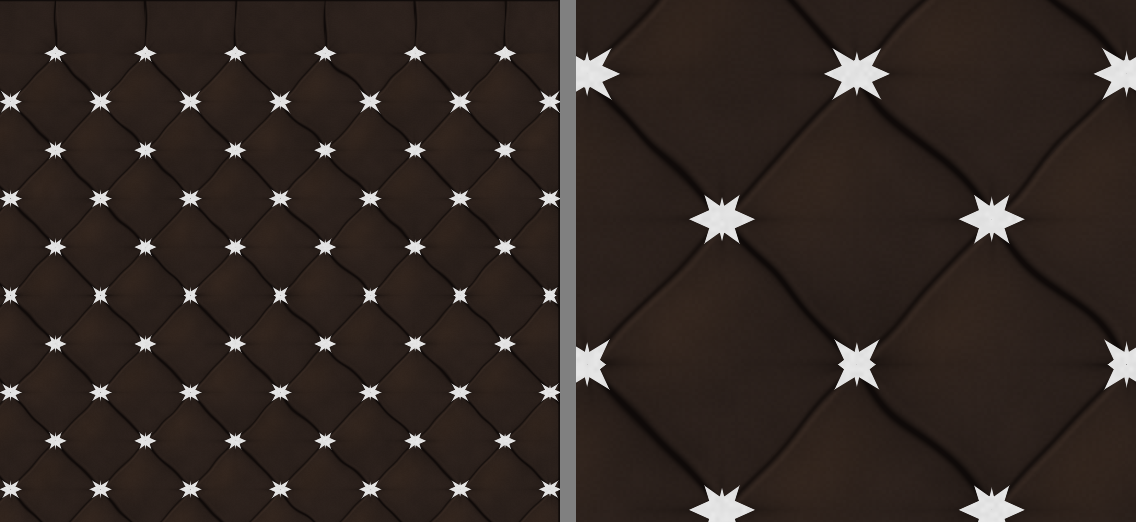
Left: the whole. Right: its middle third, enlarged.
A Shadertoy shader for this texture:

```glsl
// Dark brown diamond-tufted upholstery with white star studs and a pleated top band.

float hash(vec2 p) {
    return fract(sin(dot(p, vec2(127.1, 311.7))) * 43758.5453);
}

float noise(vec2 p) {
    vec2 i = floor(p), f = fract(p);
    f = f * f * (3.0 - 2.0 * f);
    return mix(mix(hash(i), hash(i + vec2(1, 0)), f.x),
               mix(hash(i + vec2(0, 1)), hash(i + vec2(1, 1)), f.x), f.y);
}

// Triangular ray from the centre towards tip, with the given half width at its base
float spike(vec2 p, vec2 tip, float halfWidth) {
    float len = length(tip);
    vec2 dir = tip / len;
    float along = dot(p, dir);
    float across = abs(p.x * dir.y - p.y * dir.x);
    return max(across - halfWidth * (1.0 - along / len), -along);
}

// Star whose rays differ from row to row; p.y points down
float star(vec2 p, float row) {
    bool odd = mod(row, 2.0) > 0.5;
    bool squarish = abs(row - 5.0) < 0.5;
    bool topHalf = row < 0.5 && p.y < 0.0;
    vec2 diagonal = odd ? vec2(0.18, 0.19) : vec2(0.13, 0.18);
    if (abs(row - 1.0) < 0.5) diagonal = vec2(0.21, 0.24);
    if (squarish) diagonal = vec2(0.165, 0.185);
    p = abs(p);
    float d = spike(p, vec2(squarish ? 0.14 : 0.245, 0), 0.11);
    d = min(d, spike(p, vec2(0, 0.165), topHalf ? 0.13 : 0.04));
    return topHalf ? d : min(d, spike(p, diagonal, 0.075));
}

// Signed fold profile: x is shadow, y is the lit lip beside it
vec2 fold(float d, float width) {
    float core = exp(-d * d / (width * width));
    float shade = 0.3 * exp(-abs(d) / (width * 3.5));
    float lip = exp(-pow((d - width * 2.3) / width, 2.0));
    return vec2(core + shade, lip);
}

void mainImage(out vec4 fragColor, in vec2 fragCoord) {
    vec2 uv = fragCoord / iResolution.xy;
    float px = 12.457 / iResolution.x;

    // Lattice: studs sit where q.x + q.y is even, rows counted downward
    vec2 q = vec2(uv.x * 12.457 - 1.235, (1.0 - uv.y) * 10.775 - 1.1);
    vec2 diag = vec2(q.x + q.y, q.x - q.y) * 0.5;
    vec2 nearest = round(diag);
    vec2 stud = vec2(nearest.x + nearest.y, nearest.x - nearest.y);
    vec2 p = (q - stud) * vec2(1.0, 1.078);
    float quilted = smoothstep(-0.03, 0.03, q.y);

    // Cloth: warm sheen at the upper left of each diamond, soft mottling, grain
    vec2 tile = fract(diag);
    float sheen = exp(-pow((tile.x - 0.2) * 4.0, 2.0)) * sin(3.14159 * tile.y) * quilted;
    float mottle = noise(q * 1.7) * 0.6 + noise(q * 5.0 + 9.0) * 0.4 - 0.5;
    vec3 col = vec3(0.165, 0.125, 0.107) * (1.0 + 0.16 * mottle);
    col += vec3(0.028, 0.017, 0.006) * sheen;
    col += 0.008 * (hash(floor(uv * vec2(512, 478))) - 0.5);

    // Diagonal seams: bowed between studs, heavier on the falling side
    vec2 bow = sin(3.14159 * tile.yx);
    float column = floor(q.x);
    float bend = (noise(q * 2.3 + 4.0) - 0.5) * 0.07;
    float kink = (abs(column - 5.5) < 1.0 ? 0.05 : 0.012) * sin(6.28318 * tile.x);
    vec2 seam = (diag - nearest) * 1.45 + bow * bend;
    seam.y += kink;
    vec2 rising = fold(seam.x, 0.02) * vec2(0.55, 0.9);
    vec2 falling = fold(seam.y, 0.023 + 0.014 * noise(q * 3.0)) * vec2(0.8, 0.35);
    float shadow = max(rising.x, falling.x) * quilted;
    float lit = max(rising.y, falling.y) * quilted;

    // Vertical pleats in the top band
    float pleatX = q.x - 2.0 * round(q.x * 0.5) + 0.02 * sin(q.y * 5.0 + column);
    vec2 pleat = fold(pleatX, 0.022) * (1.0 - quilted);
    shadow = max(shadow, pleat.x * 0.75);
    lit = max(lit, pleat.y * 0.5);

    // Puckers spreading from every stud
    float hasStud = step(-0.5, stud.y);
    float angle = atan(p.y, p.x);
    float rays = pow(0.5 + 0.5 * cos(angle * 8.0 + 2.0 * hash(stud)), 4.0);
    float pucker = exp(-abs(p.y) * 28.0 - abs(p.x) * 3.5) * 0.6;
    pucker += exp(-length(p) * 7.0) * (0.35 + 0.5 * rays);
    shadow = max(shadow, pucker * hasStud);

    col += vec3(0.035, 0.027, 0.022) * lit;
    col = mix(col, vec3(0.055, 0.036, 0.03), clamp(shadow, 0.0, 0.95));

    // Dark outer border along the top and right
    float border = max(smoothstep(0.996, 0.998, uv.x), smoothstep(0.996, 0.999, uv.y));
    col = mix(col, vec3(0.05, 0.035, 0.03), border * 0.85);

    // Studs
    float d = star(p, stud.y);
    float cover = (1.0 - smoothstep(-0.6 * px, 0.6 * px, d)) * hasStud;
    vec3 white = vec3(0.91) - 0.04 * noise(q * 30.0);
    col = mix(col, white, cover);

    fragColor = vec4(col, 1.0);
}
```
